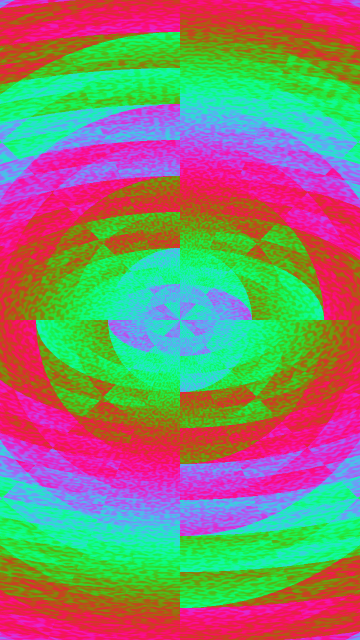
A Shadertoy shader for this background:

```glsl
// Rainbow rings and ellipses, interleaved with the angle by bitwise xor.

const float TAU = 6.2831853;
const float RINGS_PER_WIDTH = 5.0;
const float BIT_LEVELS = 256.0;
const float PHASE_CENTRE = 0.2;
const float PHASE_STEP = 0.1333;
const float DASH_STRENGTH = 0.1;

// Pseudo-random unit gradient for a lattice corner
vec2 cornerGradient(vec2 cell) {
    float turn = fract(sin(dot(cell, vec2(127.1, 311.7))) * 43758.5);
    return vec2(cos(TAU * turn), sin(TAU * turn));
}

float gradientNoise(vec2 p) {
    vec2 cell = floor(p), f = fract(p);
    vec2 u = f * f * (3.0 - 2.0 * f);
    vec2 right = vec2(1.0, 0.0), up = vec2(0.0, 1.0);
    float a = dot(cornerGradient(cell), f);
    float b = dot(cornerGradient(cell + right), f - right);
    float c = dot(cornerGradient(cell + up), f - up);
    float d = dot(cornerGradient(cell + 1.0), f - 1.0);
    return mix(mix(a, b, u.x), mix(c, d, u.x), u.y);
}

// Bitwise xor of two non-negative fixed-point values
float xorValue(float a, float b) {
    return float(int(a * BIT_LEVELS) ^ int(b * BIT_LEVELS)) / BIT_LEVELS;
}

// Colour wheel: pink, periwinkle, green, olive at successive quarters
vec3 quadratureWheel(float phase) {
    vec3 wave = cos(TAU * (phase - vec3(0.0, 0.5, 0.25)));
    return vec3(0.52, 0.52, 0.51) + 0.46 * wave;
}

vec3 ringPattern(vec2 p) {
    // The sweep falls from one to zero in each quarter turn
    float turn = atan(p.y, p.x) / TAU;
    float sweep = fract(-4.0 * turn);
    float circle = RINGS_PER_WIDTH * length(p);
    float ellipse = RINGS_PER_WIDTH * length(p * vec2(1.0, 2.0));

    float bands = xorValue(circle, sweep) + xorValue(ellipse, sweep);

    // Crisp fine dashes that run along the rings
    float grain = gradientNoise(vec2(turn * 240.0, ellipse * 18.0));
    float dashes = smoothstep(-0.2, 0.25, grain) - 0.5;
    return quadratureWheel(PHASE_CENTRE + PHASE_STEP * bands + DASH_STRENGTH * dashes);
}

void mainImage(out vec4 fragColor, in vec2 fragCoord) {
    // Average a 2 by 2 grid of samples to smooth the edges
    vec3 color = vec3(0.0);
    for (int i = 0; i < 4; i++) {
        vec2 offset = vec2(i % 2, i / 2) * 0.5 - 0.25;
        vec2 p = (fragCoord + offset - 0.5 * iResolution.xy) / iResolution.x;
        color += ringPattern(p) * 0.25;
    }
    fragColor = vec4(color, 1.0);
}
```
